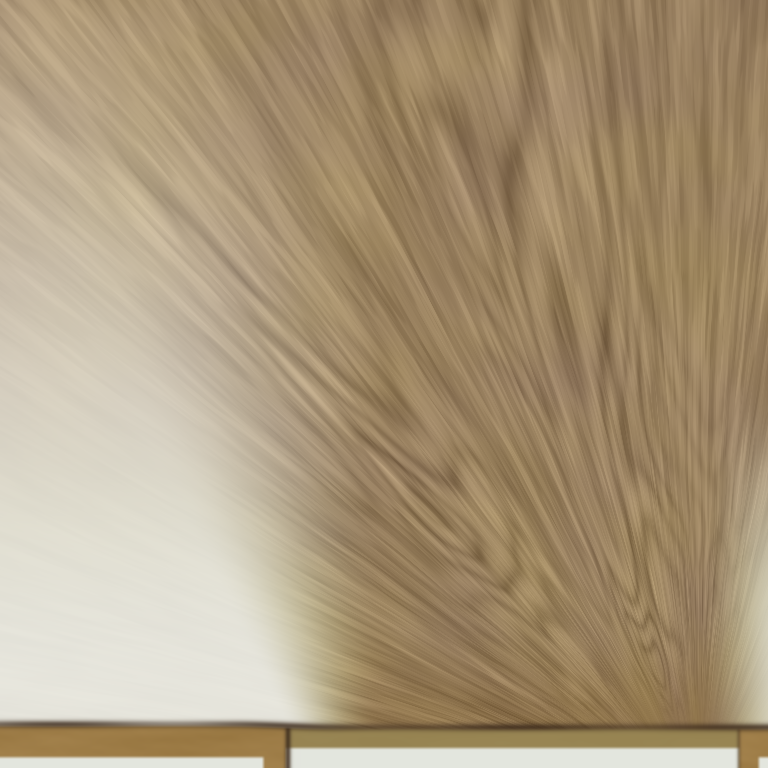
Reproduce this texture procedurally as a Shadertoy shader.

```glsl
#define VANISH vec2(0.91, -0.045)
#define WOOD vec3(0.59, 0.495, 0.365)
#define GLOW vec3(0.90, 0.895, 0.86)
#define OCHRE vec3(0.62, 0.49, 0.28)
#define SHADE vec3(0.24, 0.17, 0.11)
#define PANEL vec3(0.89, 0.90, 0.87)
#define RING_FREQ 40.0
#define RING_GAIN 0.036
#define STREAK_GAIN 0.15
#define SOFT 0.003

vec2 hash2(vec2 p) {
    vec3 q = fract(p.xyx * vec3(0.1031, 0.1030, 0.0973));
    q += dot(q, q.yzx + 33.33);
    return fract((q.xx + q.yz) * q.zy);
}

// Smooth cellular noise: x = blended distance, y = blended cell tone
vec2 cells(vec2 p, float sharpness) {
    vec2 base = floor(p), f = p - base;
    float total = 0.0, tone = 0.0;
    for (int j = -1; j <= 1; j++)
    for (int i = -1; i <= 1; i++) {
        vec2 o = vec2(i, j), h = hash2(base + o);
        vec2 d = o + 0.15 + 0.7 * h - f;
        float w = exp(-sharpness * dot(d, d));
        total += w;
        tone += w * fract(h.x * 7.3 + h.y * 3.1);
    }
    return vec2(-log(total) / sharpness, tone / total);
}

// Layered sines for slow drifts
float drift(vec2 p) {
    float sum = 0.0, gain = 0.5;
    for (int i = 0; i < 4; i++) {
        sum += gain * sin(p.x + 1.7 * sin(p.y)) * cos(p.y - 0.6 * p.x);
        p = mat2(1.5, 1.1, -1.1, 1.5) * p + 2.3;
        gain *= 0.55;
    }
    return sum;
}

float band(float x, float center, float width) {
    float d = (x - center) / width;
    return exp(-d * d);
}

float below(float x, float limit) {
    return 1.0 - smoothstep(limit - SOFT, limit + SOFT, x);
}

// Brightness of the two reflected windows
float glowAmount(vec2 uv) {
    float left = 1.0 - smoothstep(0.40 - 0.5 * uv.y, 0.49 + 0.06 * uv.y, uv.x);
    left *= 1.0 - smoothstep(0.1, 1.3, uv.y);
    float right = smoothstep(0.91, 1.02, uv.x) * (1.0 - smoothstep(0.17, 0.52, uv.y));
    return max(left, 0.85 * right);
}

// Grain fanning out from the vanishing point, centred on zero
float grain(float angle, float r) {
    float depth = log(r + 0.08);
    float a = angle + 0.005 * drift(vec2(angle * 9.0, depth * 4.0));

    // Nested arches, with thin dark late wood
    vec2 arch = cells(vec2(a * 8.0, depth * 1.5 + 4.0), 5.0);
    float phase = arch.x * RING_FREQ + a * 25.0 + 1.3 * drift(vec2(a * 22.0, depth * 6.0));
    float rings = sin(phase);
    rings = 0.7 * rings - 1.1 * pow(0.5 - 0.5 * rings, 4.0) + 0.3;
    float figure = 0.3 + 0.8 * band(a, -0.25, 0.13) + 0.7 * band(a, -0.69, 0.12);

    // Long fibres from broad to thin
    float fibres = 0.3 * (cells(vec2(a * 22.0, r * 2.6), 9.0).y - 0.5);
    fibres += 0.35 * (cells(vec2(a * 75.0, r * 5.0), 12.0).y - 0.5);
    fibres += 0.4 * (cells(vec2(a * 150.0, r * 9.0), 12.0).y - 0.5);
    fibres += 0.25 * (cells(vec2(a * 260.0, r * 16.0), 12.0).y - 0.5);

    // Pale seam with a dark companion
    float seam = band(a, -0.752, 0.006) - 0.8 * band(a, -0.737, 0.006);
    seam *= smoothstep(0.3, 0.55, r) * (1.0 - smoothstep(0.95, 1.15, r));
    return RING_GAIN * rings * figure + STREAK_GAIN * fibres + 0.06 * seam;
}

vec3 ceilingColor(vec2 uv) {
    vec2 ray = uv - VANISH;
    float r = length(ray), angle = atan(ray.x, ray.y);
    float glow = glowAmount(uv);
    vec3 col = WOOD + vec3(0.05, 0.045, 0.04) * (1.0 - smoothstep(0.0, 0.55, uv.x));

    // Mauve and olive patches
    float patches = drift(vec2(angle * 7.0, r * 8.0) + 1.3);
    col += patches * vec3(0.02, 0.024, -0.012);
    float fringe = glow * (1.0 - glow) * 4.0 * (1.0 - smoothstep(0.2, 0.5, uv.y));
    col = mix(col, GLOW, glow);
    col += fringe * vec3(-0.01, 0.0, -0.04);

    float strength = smoothstep(0.06, 0.25, r) * mix(1.15, 0.12, smoothstep(0.0, 0.9, glow));
    col += grain(angle, r) * strength * vec3(1.0, 0.97, 0.86);
    float foot = (1.0 - smoothstep(0.05, 0.2, uv.y)) * (1.0 - glow);
    return col - foot * vec3(0.03, 0.04, 0.06);
}

// Framed panes along the bottom
vec3 frameColor(vec2 uv) {
    float leftBay = below(uv.x, 0.373), rightBay = 1.0 - below(uv.x, 0.962);
    float midBay = (1.0 - leftBay) * (1.0 - rightBay);
    vec3 col = OCHRE + 0.03 * drift(uv * vec2(14.0, 60.0));
    col = mix(col, vec3(0.58, 0.53, 0.34), 0.7 * midBay);
    float side = below(uv.x, 0.343) + 1.0 - below(uv.x, 0.988);
    float pane = side * below(uv.y, 0.014) + midBay * below(uv.y, 0.026);
    col = mix(col, PANEL, clamp(pane, 0.0, 1.0));
    return mix(col, SHADE, 0.8 * band(uv.x, 0.375, 0.004) + 0.35 * band(uv.x, 0.962, 0.003));
}

void mainImage(out vec4 fragColor, in vec2 fragCoord) {
    vec2 uv = fragCoord / iResolution.xy;
    float ledge = 0.055 - 0.004 * smoothstep(0.3, 0.45, uv.x);
    vec3 col = mix(ceilingColor(uv), frameColor(uv), below(uv.y, ledge));
    float line = band(uv.y, ledge + 0.002, 0.005);
    col = mix(col, SHADE, line * (0.65 + 0.15 * sin(uv.x * 21.0)));
    fragColor = vec4(clamp(col, 0.0, 1.0), 1.0);
}
```
